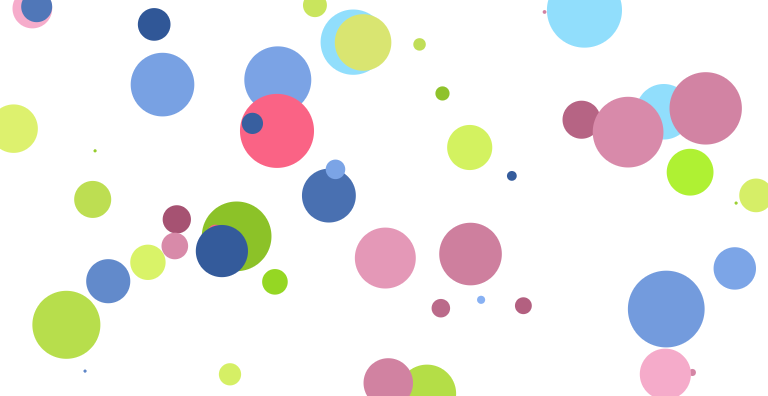
Write a WebGL 1 fragment shader that draws this pattern.

```glsl
precision highp float;
// Flat confetti discs in blue, lime and rose families scattered on white.
// Centres follow a jittered low-discrepancy sequence; a golden-ratio sequence
// spreads the radii evenly, and later discs cover earlier ones.

uniform vec2 u_resolution;

const int DISC_COUNT = 51;
const float MAX_RADIUS = 0.099;   // in canvas heights
const float JITTER = 0.35;        // in canvas widths and heights
const float ACCENT_PERIOD = 6.0;  // every sixth disc of a family is an accent
const float GOLDEN = 0.618034;
const vec2 SPREAD = vec2(0.75488, 0.56984);

const vec3 PAPER = vec3(1.0);
const vec3 NAVY = vec3(0.12, 0.27, 0.52);
const vec3 PERIWINKLE = vec3(0.54, 0.70, 0.96);
const vec3 SKY = vec3(0.57, 0.87, 0.99);
const vec3 LIME = vec3(0.65, 0.96, 0.14);
const vec3 LEMON = vec3(0.95, 1.00, 0.50);
const vec3 WINE = vec3(0.58, 0.24, 0.37);
const vec3 PINK = vec3(0.97, 0.68, 0.80);
const vec3 CORAL = vec3(0.98, 0.39, 0.52);

float hash(float n) {
  return fract(sin(n * 12.9898 + 4.1414) * 43758.5453);
}

vec3 discColor(float id) {
  float family = mod(id, 3.0);
  float member = floor(id / 3.0);
  float tone = hash(id + 71.0);
  bool accent = mod(member, ACCENT_PERIOD) == 2.0;

  if (family < 0.5) {
    return accent ? SKY : mix(NAVY, PERIWINKLE, pow(tone, 0.8));
  }
  if (family < 1.5) {
    float brightness = mix(0.78, 1.0, hash(id + 137.0));
    return mix(LIME, LEMON, tone) * brightness;
  }
  return accent ? CORAL : mix(WINE, PINK, pow(tone, 0.6));
}

void main() {
  vec2 canvas = vec2(u_resolution.x / u_resolution.y, 1.0);
  vec2 point = gl_FragCoord.xy / u_resolution.y;
  float pixel = 1.0 / u_resolution.y;
  vec3 color = PAPER;

  for (int i = 0; i < DISC_COUNT; i++) {
    float id = float(i);
    vec2 jitter = JITTER * vec2(hash(id + 11.0), hash(id + 223.0));
    vec2 center = canvas * fract(SPREAD * id + jitter);
    float radius = MAX_RADIUS * max(fract(id * GOLDEN), 0.04);

    // Coverage fades across one pixel at the rim
    float edge = (radius - distance(point, center)) / pixel;
    color = mix(color, discColor(id), clamp(edge + 0.5, 0.0, 1.0));
  }

  gl_FragColor = vec4(color, 1.0);
}
```
